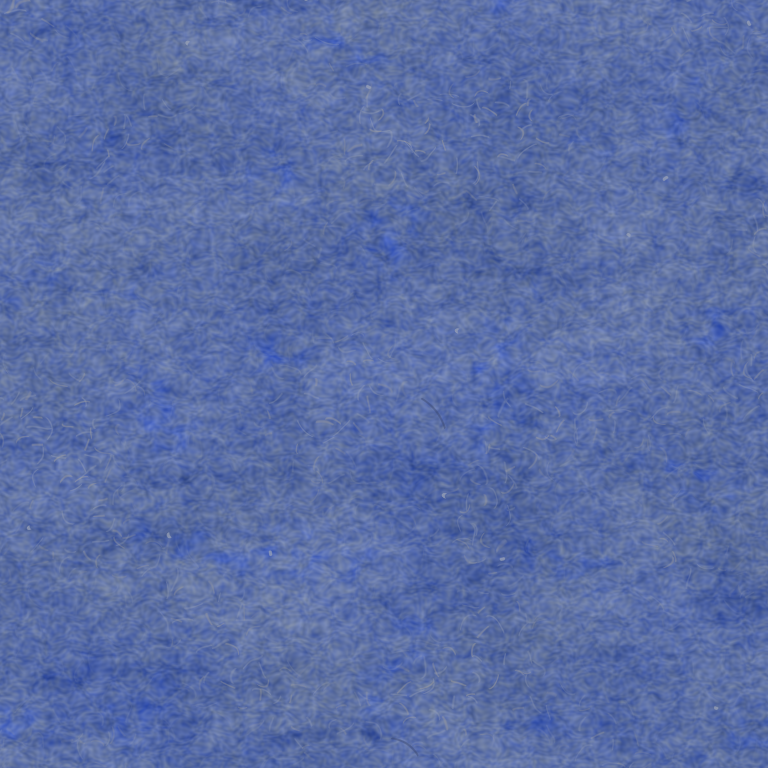
Give the GLSL for this texture, as a WebGL 1 fragment shader.

```glsl
precision highp float;

uniform vec2 u_resolution;

const vec3 FELT_BLUE = vec3(0.345, 0.423, 0.641);
const vec3 LIGHT_AXIS = vec3(0.062, 0.055, 0.028);
const vec3 CHROMA_AXIS = vec3(-0.009, -0.003, 0.027);
const vec3 VIVID_SHIFT = vec3(-0.13, -0.08, 0.12);
const vec3 PALE_FIBRE = vec3(0.62, 0.65, 0.72);
const vec3 CREAM_FIBRE = vec3(0.64, 0.63, 0.62);
const vec3 DARK_FIBRE = vec3(0.22, 0.27, 0.43);

vec2 hash2(vec2 p) {
  vec3 q = fract(p.xyx * vec3(0.1031, 0.1030, 0.0973));
  q += dot(q, q.yzx + 33.33);
  return fract((q.xx + q.yz) * q.zy);
}

float cornerSlope(vec2 cell, vec2 offset) {
  float angle = 6.2832 * hash2(cell).x;
  return dot(vec2(cos(angle), sin(angle)), offset);
}

float gradientNoise(vec2 p) {
  vec2 i = floor(p);
  vec2 f = p - i;
  vec2 e = vec2(1.0, 0.0);
  vec2 w = f * f * f * (f * (f * 6.0 - 15.0) + 10.0);
  float low = mix(cornerSlope(i, f), cornerSlope(i + e.xy, f - e.xy), w.x);
  float high = mix(cornerSlope(i + e.yx, f - e.yx), cornerSlope(i + e.xx, f - e.xx), w.x);
  return mix(low, high, w.y);
}

float fbm(vec2 p) {
  float sum = 0.0;
  float gain = 1.0;
  for (int i = 0; i < 3; i++) {
    sum += gain * gradientNoise(p);
    p = p * 2.1 + 17.3;
    gain *= 0.55;
  }
  return sum;
}

// Broken, wavering dark bands that run along p.x
float seams(vec2 p, float spacing, float seed) {
  float wobble = 0.45 * gradientNoise(p * vec2(5.0, 4.0) + seed)
               + 0.35 * gradientNoise(p * vec2(22.0, 30.0) + seed);
  float across = p.y / spacing + wobble;
  float row = floor(across);
  float strength = smoothstep(-0.12, 0.4, gradientNoise(vec2(p.x * 3.5, row * 7.37) + seed));
  return strength * smoothstep(0.32, 0.0, abs(fract(across) - 0.5));
}

// Scattered bent hairs, one candidate per grid cell
float hairs(vec2 p, float cells, float density, float halfLength, float width, float seed) {
  float pixel = 1.0 / u_resolution.y;
  vec2 home = floor(p * cells);
  float cover = 0.0;
  for (int y = -1; y <= 1; y++) {
    for (int x = -1; x <= 1; x++) {
      vec2 cell = home + vec2(float(x), float(y));
      vec2 place = hash2(cell + seed);
      vec2 shape = hash2(cell + seed + 51.7);
      float present = step(hash2(cell + seed + 93.1).x, density);
      vec2 d = p - (cell + place) / cells;
      float c = cos(3.1416 * shape.x);
      float s = sin(3.1416 * shape.x);
      d = vec2(c * d.x + s * d.y, c * d.y - s * d.x);
      d.y -= (shape.y - 0.5) * d.x * d.x / halfLength;
      float reach = halfLength * (0.4 + 0.6 * place.y);
      float dist = length(vec2(max(abs(d.x) - reach, 0.0), d.y));
      cover = max(cover, present * (1.0 - smoothstep(width - 0.5 * pixel, width + pixel, dist)));
    }
  }
  return cover;
}

void main() {
  vec2 uv = gl_FragCoord.xy / u_resolution.y;
  vec2 warp = vec2(gradientNoise(uv * 38.0), gradientNoise(uv * 38.0 + 71.0));
  vec2 felt = uv + 0.007 * warp;

  // Soft clouds, seams and clumped dark flecks
  float cloud = fbm(uv * vec2(4.0, 6.5) + 3.0);
  float bands = seams(uv, 0.088, 11.0) + 0.45 * seams(uv.yx, 0.145, 37.0);
  float flecks = smoothstep(0.08, 0.55, gradientNoise(felt * vec2(40.0, 58.0) + 9.0));
  float tone = 0.36 + 1.1 * cloud - bands * (0.85 + 0.9 * flecks) - 0.65 * flecks;

  // Matted grain, slightly stretched sideways
  tone += 1.2 * gradientNoise(felt * vec2(30.0, 44.0) + 23.0);
  tone += 1.4 * gradientNoise(felt * vec2(72.0, 105.0) + 41.0);
  tone += 1.7 * gradientNoise(felt * vec2(150.0, 205.0) + 5.0);

  // Uneven dye with vivid patches
  float dye = 1.3 * fbm(uv * 5.0 + 61.0)
            + 1.6 * gradientNoise(felt * vec2(60.0, 80.0) + 13.0)
            + 2.0 * gradientNoise(felt * vec2(140.0, 180.0) + 83.0);
  float patches = smoothstep(0.08, 0.6, gradientNoise(uv * vec2(7.0, 9.0) + 29.0));
  float vivid = patches * smoothstep(-0.2, 0.5, gradientNoise(felt * vec2(36.0, 46.0) + 47.0));
  vec3 color = FELT_BLUE + tone * LIGHT_AXIS + dye * CHROMA_AXIS + 0.8 * vivid * VIVID_SHIFT;

  // Loose fibres gather in tufts; a few long dark hairs and pale specks
  float tufts = smoothstep(-0.1, 0.5, gradientNoise(uv * 5.5 + 77.0));
  color = mix(color, PALE_FIBRE, 0.26 * (0.25 + tufts) * hairs(felt, 36.0, 0.6, 0.014, 0.0007, 7.0));
  color = mix(color, CREAM_FIBRE, 0.42 * tufts * hairs(felt, 44.0, 0.4, 0.01, 0.0008, 19.0));
  color = mix(color, DARK_FIBRE, 0.45 * hairs(uv, 5.0, 0.08, 0.04, 0.001, 31.0));
  color = mix(color, PALE_FIBRE, 0.7 * hairs(uv, 13.0, 0.06, 0.002, 0.0017, 57.0));

  gl_FragColor = vec4(clamp(color, 0.0, 1.0), 1.0);
}
```
